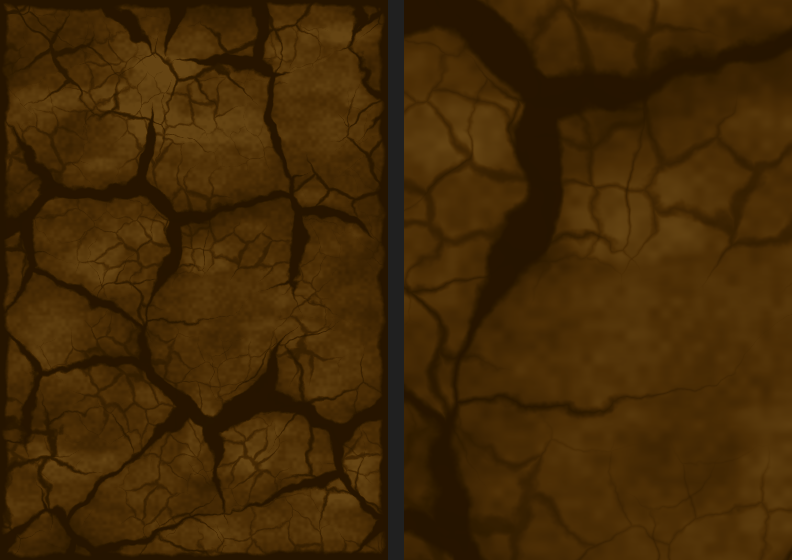
Left, the full canvas; right, a detail of the centre.
This texture is drawn by a Shadertoy shader. Its source:

```glsl
// Dry, cracked earth in dark umber: warped Voronoi plates are split by cracks
// of uneven width, hairline cracks branch inside them, and layered noise
// mottles the soil. A ragged dark rim closes the canvas.

const vec3 CRACK  = vec3(0.145, 0.077, 0.0);
const vec3 SHADOW = vec3(0.19, 0.11, 0.0);
const vec3 UMBER  = vec3(0.24, 0.14, 0.01);
const vec3 SOIL   = vec3(0.30, 0.18, 0.02);
const vec3 DUST   = vec3(0.36, 0.235, 0.055);

const float PLATE_SCALE = 5.2;     // plates per canvas height
const float BRANCH_SCALE = 10.5;
const float HAIR_SCALE = 21.0;
const float CRACK_MIN = -0.008;    // half widths; negative closes a crack
const float CRACK_MAX = 0.021;
const float EDGE_SOFT = 0.0028;
const float RIM_WIDTH = 0.013;
const float BASE_TONE = 0.73;
const float MOTTLE = 0.95;
const float GRAIN = 0.20;

float hash(vec2 p) {
    vec3 q = fract(vec3(p.xyx) * 0.1031);
    q += dot(q, q.yzx + 33.33);
    return fract((q.x + q.y) * q.z);
}

vec2 hash2(vec2 p) {
    return vec2(hash(p + 17.3), hash(p + 71.9));
}

float noise(vec2 p) {
    vec2 i = floor(p), f = fract(p);
    f = f * f * (3.0 - 2.0 * f);
    return mix(mix(hash(i), hash(i + vec2(1, 0)), f.x),
               mix(hash(i + vec2(0, 1)), hash(i + vec2(1, 1)), f.x), f.y);
}

float fbm(vec2 p) {
    float sum = 0.0, amp = 0.5;
    for (int i = 0; i < 5; i++) {
        sum += amp * noise(p);
        p = mat2(1.6, 1.2, -1.2, 1.6) * p + 9.7;
        amp *= 0.5;
    }
    return sum;
}

vec2 warp(vec2 p) {
    return vec2(fbm(p), fbm(p + 43.1)) - 0.48;
}

// x: distance to the nearest plate border, y: random value of the plate
vec2 plates(vec2 p, float scale) {
    p *= scale;
    vec2 cell = floor(p), f = fract(p), nearest = vec2(0), home = vec2(0);
    float best = 9.0, border = 9.0;
    for (int j = -1; j <= 1; j++)
    for (int i = -1; i <= 1; i++) {
        vec2 g = vec2(i, j);
        vec2 r = g + 0.9 * hash2(cell + g) - f;
        if (dot(r, r) < best) { best = dot(r, r); nearest = r; home = g; }
    }
    for (int j = -2; j <= 2; j++)
    for (int i = -2; i <= 2; i++) {
        vec2 g = home + vec2(i, j);
        vec2 r = g + 0.9 * hash2(cell + g) - f;
        vec2 d = r - nearest;
        if (dot(d, d) > 1e-4)
            border = min(border, dot(0.5 * (r + nearest), normalize(d)));
    }
    return vec2(border / scale, hash(cell + home + 5.5));
}

float crack(float dist, float halfWidth) {
    return smoothstep(-EDGE_SOFT, EDGE_SOFT, halfWidth - dist);
}

vec3 earth(float t) {
    t = clamp(t, 0.0, 1.15) * 4.0;
    vec3 c = mix(CRACK, SHADOW, min(t, 1.0));
    c = mix(c, UMBER, clamp(t - 1.0, 0.0, 1.0));
    c = mix(c, SOIL, clamp(t - 2.0, 0.0, 1.0));
    return mix(c, DUST, max(t - 3.0, 0.0));
}

void mainImage(out vec4 fragColor, in vec2 fragCoord) {
    vec2 p = fragCoord / iResolution.y;
    float aspect = iResolution.x / iResolution.y;

    // Bent, jagged plate borders; a crumbled band across the middle
    vec2 bent = p + 0.11 * warp(p * 5.0) + 0.018 * warp(p * 38.0);
    vec2 plate = plates(bent + 3.0, PLATE_SCALE);
    vec2 branch = plates(bent + 0.03 * warp(p * 14.0) + 8.0, BRANCH_SCALE);
    vec2 hair = plates(bent + 0.02 * warp(p * 25.0) + 1.0, HAIR_SCALE);
    float band = (p.y - 0.49 + 0.12 * (noise(p * 4.0) - 0.5)) / 0.10;
    float calm = exp(-band * band);

    // Crack half widths vary along their length
    float wide = mix(CRACK_MIN, CRACK_MAX, noise(p * 7.0 + 20.0)) - 0.008 * calm;
    float thin = mix(-0.008, 0.007, noise(p * 9.0 + 50.0));
    float fine = mix(-0.008, 0.005, noise(p * 11.0 + 80.0));

    // Mottled soil with dusty streaks and grain
    float tone = BASE_TONE + MOTTLE * (fbm(p * 8.0 + 30.0) - 0.484);
    tone += 0.35 * (fbm(p * vec2(16.0, 45.0) + 60.0) - 0.484);
    tone += 0.12 * (plate.y - 0.5) + GRAIN * (noise(p * 150.0) - 0.5);
    tone += 0.25 * smoothstep(0.66, 0.85, noise(p * vec2(11.0, 17.0) + 12.0));

    // Shade beside the cracks, then the cracks themselves
    float slope = max(plate.x - max(wide, 0.0), 0.0);
    tone -= 0.20 * exp(-slope / 0.012) * smoothstep(-0.004, 0.008, wide);
    tone *= 1.0 - 0.50 * crack(hair.x, fine);
    tone *= 1.0 - 0.80 * crack(branch.x, thin);
    tone *= 1.0 - 0.97 * crack(plate.x, wide);

    // Ragged dark rim
    vec2 inset = min(p, vec2(aspect, 1.0) - p);
    float rim = min(inset.x, inset.y) + 0.024 * (fbm(p * 26.0) - 0.48);
    tone *= smoothstep(RIM_WIDTH - 0.005, RIM_WIDTH + 0.004, rim);
    tone *= mix(0.82, 1.0, smoothstep(0.0, 0.07, rim));

    fragColor = vec4(earth(tone), 1.0);
}
```
